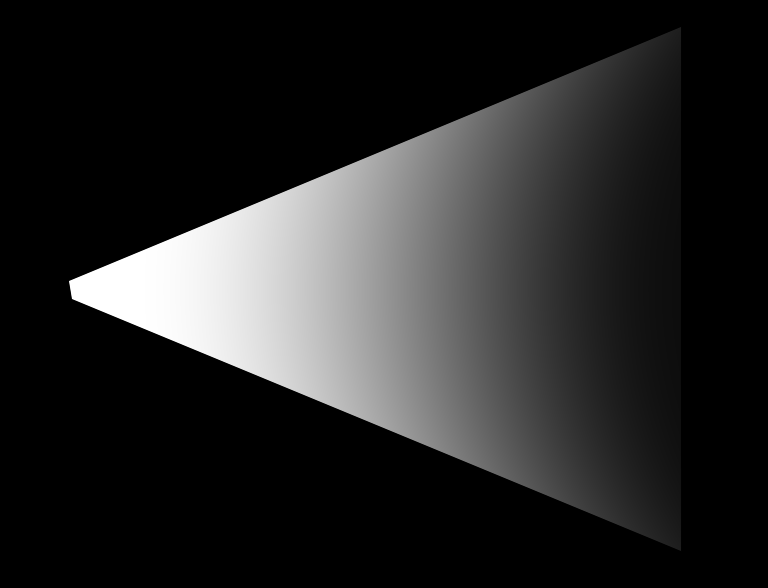
This background is drawn by a Shadertoy shader. Its source:

```glsl
// A beam of light widens from a small tip at the left to a flat end at the right.
// The cone is the intersection of four half-planes; its light falls off smoothly
// along the axis, a little slower towards the upper and lower edges.

// Signed distance to the line a-b, positive on its left side.
float lineSide(vec2 p, vec2 a, vec2 b) {
    vec2 along = normalize(b - a);
    return dot(p - a, vec2(-along.y, along.x));
}

// Signed distance to the truncated cone, negative inside.
float coneDistance(vec2 p) {
    vec2 tipTop = vec2(0.1173, 0.5221);
    vec2 tipBottom = vec2(0.1224, 0.4915);
    vec2 endTop = vec2(1.1582, 0.9541);
    vec2 endBottom = vec2(1.1582, 0.0629);
    float slopes = max(lineSide(p, tipTop, endTop), lineSide(p, endBottom, tipBottom));
    float ends = max(lineSide(p, tipBottom, tipTop), p.x - endTop.x);
    return max(slopes, ends);
}

// Brightness along the beam, with contours that bow towards the tip.
float beamLight(vec2 p) {
    float offAxis = p.y - 0.508;
    float reach = p.x - 0.7 * offAxis * offAxis;
    return mix(1.0, 0.05, smoothstep(0.221, 1.173, reach));
}

void mainImage(out vec4 fragColor, in vec2 fragCoord) {
    // Canvas units: height is 1, width is the 512:392 aspect.
    vec2 p = fragCoord / iResolution.xy * vec2(512.0 / 392.0, 1.0);
    float pixel = 1.0 / iResolution.y;

    float coverage = 1.0 - smoothstep(-0.6 * pixel, 0.6 * pixel, coneDistance(p));
    fragColor = vec4(vec3(beamLight(p) * coverage), 1.0);
}
```
